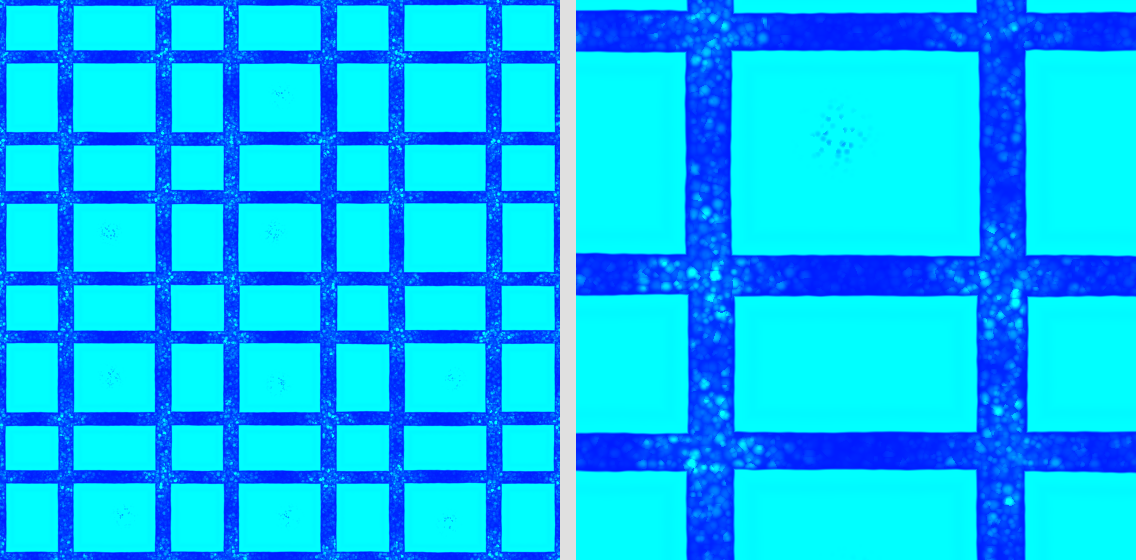
Left: the whole. Right: its middle third, enlarged.
Reproduce this pattern procedurally as a WebGL 2 fragment shader.

```glsl
#version 300 es
precision highp float;
// Cyan panes in alternating sizes, divided by a lattice of grainy worn blue bars.

uniform vec2 u_resolution;
out vec4 fragColor;

vec2 hash2(vec2 p) {
    vec3 h = fract(p.xyx * vec3(0.1031, 0.1030, 0.0973));
    h += dot(h, h.yzx + 33.33);
    return fract((h.xx + h.yz) * h.zy);
}

// Gradient noise, roughly -0.7 to 0.7
float gradientNoise(vec2 p) {
    vec2 i = floor(p), f = fract(p);
    vec2 u = f * f * f * (f * (f * 6.0 - 15.0) + 10.0);
    vec2 e = vec2(0.0, 1.0);
    float a = dot(hash2(i) * 2.0 - 1.0, f);
    float b = dot(hash2(i + e.yx) * 2.0 - 1.0, f - e.yx);
    float c = dot(hash2(i + e.xy) * 2.0 - 1.0, f - e.xy);
    float d = dot(hash2(i + e.yy) * 2.0 - 1.0, f - e.yy);
    return mix(mix(a, b, u.x), mix(c, d, u.x), u.y);
}

// Rounded grains: x = dome height, y = random value of the grain
vec2 grains(vec2 p) {
    vec2 cell = floor(p);
    float nearest = 9.0, tone = 0.0;
    for (int y = -1; y <= 1; y++) {
        for (int x = -1; x <= 1; x++) {
            vec2 id = cell + vec2(x, y);
            float dist = length(id + hash2(id) - p);
            if (dist < nearest) {
                nearest = dist;
                tone = hash2(id + 71.0).x;
            }
        }
    }
    return vec2(1.0 - smoothstep(0.1, 0.75, nearest), tone);
}

void main() {
    vec2 uv = gl_FragCoord.xy / u_resolution.y;

    // Each repeat holds two pane widths and two pane heights
    vec2 period = vec2(0.2953, 0.25);
    vec2 shifted = uv + vec2(0.0036, -0.0023);
    vec2 repeatId = floor(shifted / period);
    vec2 local = shifted - repeatId * period;
    vec2 second = step(vec2(0.1214, 0.1461), local);
    vec2 centre = mix(vec2(0.0609, 0.0732), vec2(0.2080, 0.1976), second);
    vec2 halfSize = mix(vec2(0.0467, 0.0609), vec2(0.0729, 0.0404), second);
    vec2 paneId = repeatId * 2.0 + second + 20.0;
    vec2 fromCentre = local - centre;

    // Slightly uneven pane size and edges
    vec2 side = abs(fromCentre) - halfSize - (hash2(paneId) - 0.5) * 0.002;
    float edge = max(side.x, side.y);
    edge += 0.0012 * gradientNoise(uv * 22.0) + 0.0006 * gradientNoise(uv * 120.0);

    // Wear gathers at crossings and runs along the vertical bars
    float fromCrossing = max(-min(side.x, side.y), 0.0);
    float upright = smoothstep(-0.004, 0.004, side.x);
    float wear = 0.85 * exp(-fromCrossing * fromCrossing / 0.0009) + 0.13 + 0.27 * upright;
    wear *= 1.0 + 0.9 * gradientNoise(uv * 9.0 + 3.0) + 0.8 * gradientNoise(uv * 38.0);
    wear = clamp(wear, 0.0, 1.3) * smoothstep(-0.001, 0.005, edge);

    // Grain of the bars, in two sizes
    vec2 coarse = grains(uv * 150.0);
    vec2 fine = grains(uv * 270.0 + 40.0);
    float barGreen = 0.10 + 0.03 * gradientNoise(uv * 90.0);
    barGreen += wear * (0.08 + 0.14 * coarse.x + 0.65 * coarse.x * pow(coarse.y, 4.0)
        + 0.38 * fine.x * pow(fine.y, 3.0));

    // Faint shade just inside the pane edge
    float inset = (edge + 0.011) / 0.004;
    float paneGreen = 1.0 - 0.02 * exp(-inset * inset);

    // Speckled stains in some large panes, mostly the lower ones
    float large = second.x * (1.0 - second.y);
    float stained = large * step(hash2(paneId + 9.0).x, mix(1.0, 0.1, repeatId.y / 3.0));
    vec2 fromStain = fromCentre - (hash2(paneId + 5.0) - 0.5) * vec2(0.05, 0.03);
    float spread = exp(-dot(fromStain, fromStain) / 0.00016);
    float specks = smoothstep(0.6, 0.9, fine.y + 0.5 * gradientNoise(uv * 70.0));
    paneGreen -= 0.45 * stained * spread * specks * fine.x;

    float soft = 0.0005 + 0.6 / u_resolution.y;
    float green = mix(paneGreen, barGreen, smoothstep(-soft, soft, edge));
    fragColor = vec4(0.0, clamp(green, 0.0, 1.0), 1.0, 1.0);
}
```
